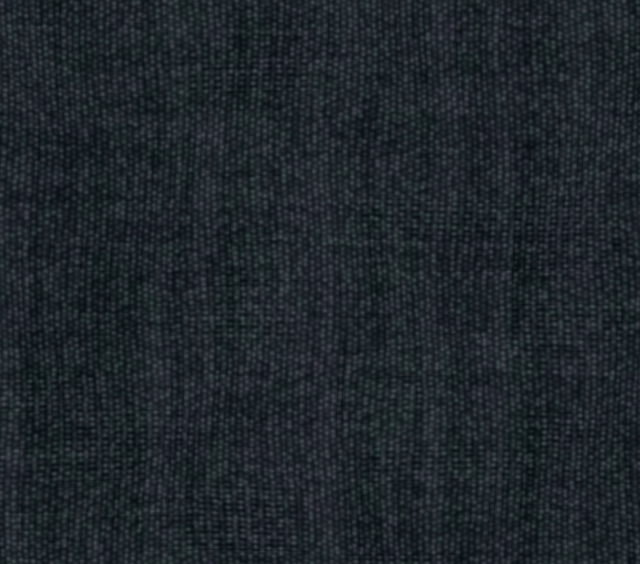
Give the GLSL for this texture, as a Shadertoy shader.

```glsl
const vec3 SHADOW = vec3(0.035, 0.060, 0.080);
const vec3 HIGHLIGHT = vec3(0.240, 0.272, 0.292);
const vec3 GREEN_TINT = vec3(-0.012, 0.008, -0.007);
const vec2 THREADS = vec2(90.0, 96.0); // per canvas height
const vec2 GRAIN_SIZE = vec2(0.30, 0.32);

float hash(vec2 p) {
    vec3 q = fract(p.xyx * vec3(0.1031, 0.1030, 0.0973));
    q += dot(q, q.yzx + 33.33);
    return fract((q.x + q.y) * q.z);
}

// Smooth random value that drifts along one thread
float threadNoise(float id, float along) {
    float cell = floor(along);
    float t = smoothstep(0.0, 1.0, along - cell);
    return mix(hash(vec2(id, cell)), hash(vec2(id, cell + 1.0)), t) - 0.5;
}

// Broad irregular patches from layered sines
float patches(vec2 p) {
    float sum = 0.0;
    float weight = 0.5;
    for (int i = 0; i < 4; i++) {
        sum += weight * sin(p.x + 1.7 * sin(p.y * 0.8)) * sin(p.y + 1.3 * sin(p.x * 0.7));
        p = mat2(0.8, 0.6, -0.6, 0.8) * p * 1.9 + 2.3;
        weight *= 0.6;
    }
    return sum;
}

// Staggered rounded grains: x is brightness, y is green tint
vec2 weave(vec2 p) {
    vec2 base = floor(p);
    vec2 sum = vec2(0.0);
    for (int x = -1; x <= 1; x++) {
        float column = base.x + float(x);
        float stagger = 0.5 * mod(column, 2.0) + 0.25 * threadNoise(column, p.y * 0.06);
        float row = floor(p.y - stagger);
        for (int y = -1; y <= 1; y++) {
            vec2 id = vec2(column, row + float(y));
            vec2 jitter = vec2(hash(id + 17.0), hash(id + 43.0)) - 0.5;
            vec2 center = id + vec2(0.5, 0.5 + stagger) + 0.24 * jitter;
            vec2 d = (p - center) / GRAIN_SIZE;
            float grain = exp(-0.5 * dot(d, d)) * mix(0.6, 1.4, hash(id));
            sum += grain * vec2(1.0, hash(id + 71.0) - 0.5);
        }
    }
    return sum;
}

void mainImage(out vec4 fragColor, in vec2 fragCoord) {
    vec2 p = fragCoord / iResolution.y;

    // Slightly wavering threads
    vec2 sway = vec2(sin(p.y * 13.0 + 2.0 * sin(p.x * 9.0)),
                     sin(p.x * 11.0 + 2.0 * sin(p.y * 7.0)));
    vec2 cloth = p * THREADS + 0.35 * sway + 10.0;
    vec2 grains = weave(cloth);

    // Uneven yarn: long vertical streaks and fainter horizontal slubs
    vec2 thread = floor(cloth);
    float warp = threadNoise(thread.x + 200.0, cloth.y * 0.05);
    float bundle = threadNoise(7.0, cloth.x * 0.3 + 0.4 * sin(p.y * 5.0));
    float weft = threadNoise(thread.y + 500.0, cloth.x * 0.06);
    float ridge = cos(6.2832 * cloth.y) * smoothstep(0.1, 0.4, threadNoise(floor(cloth.y / 6.0) + 900.0, cloth.x * 0.04));

    float tone = 0.417 + 0.70 * (grains.x - 0.603);
    tone += 0.16 * warp + 0.13 * bundle + 0.14 * weft - 0.10 * ridge;
    tone += 0.07 * patches(p * 9.0);

    // Cool slate yarn with mottled green
    float green = 1.4 * grains.y + 0.9 * patches(p * 26.0 + 4.0) - 0.5 * bundle;
    vec3 color = mix(SHADOW, HIGHLIGHT, clamp(tone, 0.0, 1.1));
    color += GREEN_TINT * clamp(green, -1.0, 1.0);
    fragColor = vec4(color, 1.0);
}
```
